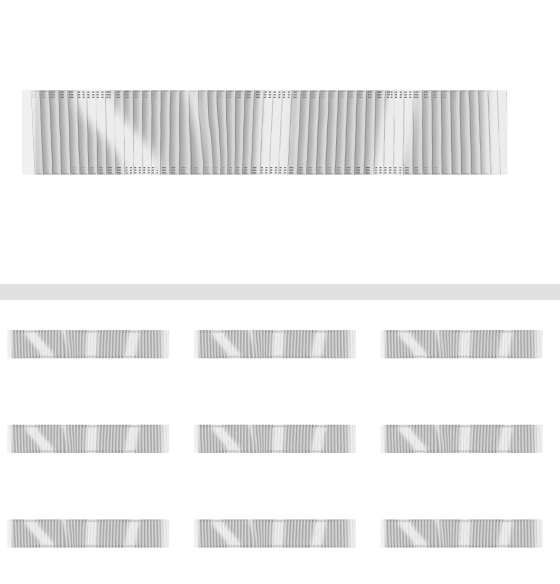
Top: one tile. Bottom: repeated 3 by 3.
Reproduce this pattern procedurally as a Shadertoy shader.

```glsl
// A wide band of 51 narrow, slightly leaning grey slats on a white ground.
// Slanted soft highlights wash out the slats; three rows of ticks mark both ends.
// White margins and wrapped gradient noise let the canvas tile on all sides.

const float TAU = 6.2831853;

vec2 gradientAt(vec2 cell, vec2 period) {
    cell = mod(cell, period);
    float angle = TAU * fract(sin(dot(cell, vec2(127.1, 311.7))) * 43758.5);
    return vec2(cos(angle), sin(angle));
}

// Gradient noise that repeats after a whole number of cells
float wrappedNoise(vec2 p, vec2 period) {
    vec2 i = floor(p), f = p - i;
    vec2 u = f * f * f * (f * (f * 6.0 - 15.0) + 10.0);
    vec2 e = vec2(1.0, 0.0);
    float low = mix(dot(gradientAt(i, period), f),
                    dot(gradientAt(i + e, period), f - e), u.x);
    float high = mix(dot(gradientAt(i + e.yx, period), f - e.yx),
                     dot(gradientAt(i + 1.0, period), f - 1.0), u.x);
    return mix(low, high, u.y);
}

float bell(float x, float center, float width) {
    float t = (x - center) / width;
    return exp(-t * t);
}

// Smooth coverage of the interval lo..hi, with an edge one pixel wide
float span(float x, float lo, float hi, float pixel) {
    return clamp((x - lo) / pixel + 0.5, 0.0, 1.0)
         * clamp((hi - x) / pixel + 0.5, 0.0, 1.0);
}

// Slanted highlights across the band; down runs from 0 at the top to 1
float highlight(float x, float down) {
    float light = bell(x, mix(0.165, 0.255, smoothstep(0.0, 1.0, down)), 0.038);
    light += bell(x, 0.495 - 0.008 * down, 0.032);
    light += bell(x, mix(0.72, 0.693, down), 0.032);
    light += bell(x, 0.905, 0.042) + bell(x, 0.052, 0.014);
    light += 0.6 * bell(x, 0.34 + 0.035 * down, 0.018) * (1.0 - 0.8 * down);
    return clamp(light, 0.0, 1.0);
}

void mainImage(out vec4 fragColor, in vec2 fragCoord) {
    vec2 uv = fragCoord / iResolution.xy;
    vec2 pixel = 1.0 / iResolution.xy;
    float down = 1.0 - clamp((uv.y - 0.385) / 0.297, 0.0, 1.0);

    // Lean and bend the slats, then count them across
    float grain = wrappedNoise(uv * vec2(60.0, 14.0), vec2(60.0, 14.0));
    float lean = 0.45 * cos(TAU * uv.x) * down;
    float bend = 0.9 * bell(uv.x, 0.375, 0.04) * smoothstep(0.0, 1.0, down);
    float slat = uv.x * 60.0 - 3.28 - lean - bend + 0.06 * grain;
    float across = fract(slat);
    float slatPixel = 60.0 * pixel.x;
    float slats = span(slat, 0.0, 51.0, slatPixel);

    // Rounded body of each slat, washed out by the highlights
    float light = highlight(uv.x, down);
    float body = mix(0.68, 0.85, smoothstep(0.1, 0.85, across));
    float tone = mix(body, 0.925, smoothstep(0.05, 0.8, light));

    // Side lines grow pale and broken in the light
    float side = min(across, 1.0 - across);
    float line = span(side, -1.0, 0.055, slatPixel);
    line *= 1.0 - light * (0.35 + 0.5 * smoothstep(-0.1, 0.3, grain));
    tone = mix(tone, mix(0.56, 0.7, light), line);

    // Thin caps close both ends of the slats
    float fromEnd = min(uv.y - 0.385, 0.682 - uv.y);
    float cap = span(fromEnd, 0.0, 0.004, pixel.y) * span(across, 0.1, 0.8, slatPixel);
    tone = mix(tone, 0.56, cap * (1.0 - light) * 0.8);

    // Ticks in three rows, gathered around the highlights and split in their cores
    float end = step(0.5, down);
    float gather = bell(uv.x, mix(0.16, 0.25, end), 0.085)
                 + bell(uv.x, 0.485, 0.07) + bell(uv.x, mix(0.71, 0.68, end), 0.075);
    float split = light > 0.6 ? 2.0 : 1.0;
    float tickX = fract(slat * split + 0.15);
    float row = fract((fromEnd - 0.002) / 0.0092);
    float tick = span(tickX, 0.3, 0.72, slatPixel * split)
               * span(row, 0.25, 0.7, pixel.y / 0.0092)
               * span(fromEnd, 0.002, 0.0296, pixel.y);
    tone = mix(tone, 0.32, tick * clamp(gather, 0.0, 1.0) * 0.85);

    // Pale end panels, then the white ground
    tone = mix(0.94, tone, slats);
    float band = span(uv.x, 0.039, 0.906, pixel.x) * span(uv.y, 0.385, 0.682, pixel.y);
    fragColor = vec4(vec3(mix(1.0, tone, band)), 1.0);
}
```
